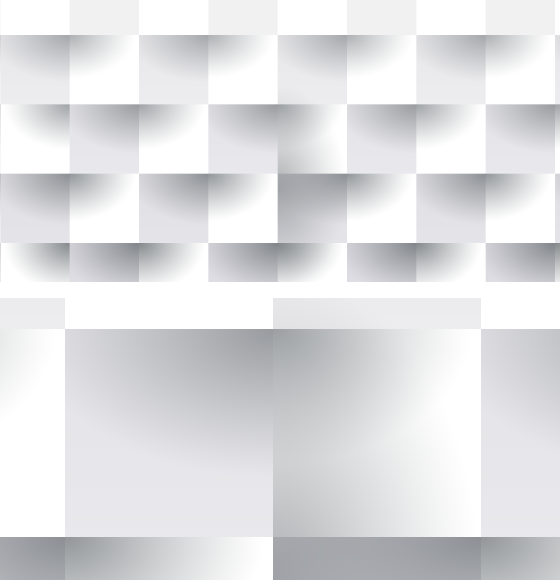
Top, the full canvas; bottom, a detail of the centre.
A WebGL 2 fragment shader for this pattern:

```glsl
#version 300 es
precision highp float;
// Checkerboard of white and pale grey tiles that look tilted, about 8 across and 4 down.
// Each tile carries a soft elliptical shadow centred on one upper corner; the shadows
// deepen row by row, and one column is dimmed by an extra broad shade.

#define TILE 0.1238            // tile side, as a share of the width
#define OFFSET vec2(-0.005, 0.495) // grid shift in tiles, from the top left
#define WHITE_REACH vec2(0.96, 0.60) // shadow radii on white tiles
#define GREY_REACH vec2(1.18, 0.66)  // shadow radii on grey tiles
#define REACH_GROWTH 0.03      // added shadow depth per row
#define SHADOW_START 0.50      // shadow strength in the top row
#define SHADOW_GROWTH 0.10     // added strength per row
#define SHADOW_CURVE 1.15      // falloff exponent
#define SHADE_COLUMN 4.0       // column with the extra shade
#define SHADE_STRENGTH 0.60
#define SAMPLES 3              // antialiasing samples per axis

uniform vec2 u_resolution;
out vec4 outColor;

const vec3 WHITE = vec3(1.0);
const vec3 GREY_TOP = vec3(0.945, 0.945, 0.950);
const vec3 GREY_BOTTOM = vec3(0.880, 0.875, 0.900);
const vec3 INK = vec3(0.465, 0.485, 0.500);

// Fades from 1 at the centre to 0 at the rim of an ellipse
float ellipseFade(vec2 p, vec2 radii) {
    float t = clamp(1.0 - length(p / radii), 0.0, 1.0);
    return pow(t, SHADOW_CURVE);
}

// Colour at a grid position, in tiles, with y running down
vec3 tileColor(vec2 grid) {
    vec2 cell = floor(grid);
    vec2 local = fract(grid);
    float isGrey = mod(cell.x + cell.y, 2.0);

    // Tile face: greys darken towards the bottom rows
    vec3 grey = mix(GREY_TOP, GREY_BOTTOM, clamp(cell.y / 4.0, 0.0, 1.0));
    grey -= 0.02 * (1.0 - local.y) * min(cell.y, 1.0);
    vec3 color = mix(WHITE, grey, isGrey);

    // Corner shadow: right corner on greys and on the first column, else left
    float corner = max(isGrey, 1.0 - step(0.5, cell.x));
    vec2 reach = mix(WHITE_REACH, GREY_REACH, isGrey);
    reach.y += REACH_GROWTH * cell.y;
    float strength = SHADOW_START + SHADOW_GROWTH * cell.y;
    strength *= step(0.5, cell.y);
    float shadow = ellipseFade(local - vec2(corner, 0.0), reach) * strength;

    // Broad shade spilling down the left side of one column
    float inColumn = 1.0 - step(0.5, abs(cell.x - SHADE_COLUMN));
    vec2 shadeCentre = vec2(SHADE_COLUMN, 3.2);
    float shade = ellipseFade(grid - shadeCentre, vec2(1.0, 1.5));
    shade *= SHADE_STRENGTH * inColumn;

    return mix(color, INK, 1.0 - (1.0 - shadow) * (1.0 - shade));
}

void main() {
    // Average a small grid of samples to smooth the tile edges
    vec3 sum = vec3(0.0);
    for (int j = 0; j < SAMPLES; j++) {
        for (int i = 0; i < SAMPLES; i++) {
            vec2 jitter = (vec2(i, j) + 0.5) / float(SAMPLES) - 0.5;
            vec2 pixel = gl_FragCoord.xy + jitter;
            vec2 fromTop = vec2(pixel.x, u_resolution.y - pixel.y);
            sum += tileColor(fromTop / (u_resolution.x * TILE) + OFFSET);
        }
    }
    outColor = vec4(sum / float(SAMPLES * SAMPLES), 1.0);
}
```
